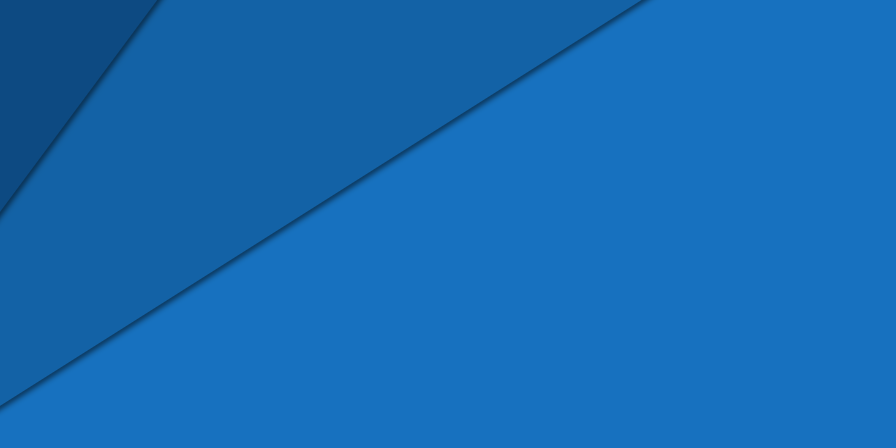
A Shadertoy shader for this background:

```glsl
// Layered blue paper sheets with diagonal edges and soft drop shadows.

#define BASE_COLOR   vec3(0.090, 0.445, 0.750)
#define MIDDLE_COLOR vec3(0.075, 0.385, 0.650)
#define CORNER_COLOR vec3(0.050, 0.290, 0.510)
#define MIDDLE_LEFT  0.094   // height where the middle sheet meets the left side
#define MIDDLE_TOP   1.432   // distance along the top where it ends
#define CORNER_LEFT  0.527
#define CORNER_TOP   0.351
#define SHADOW_WIDTH 0.011
#define SHADOW_DEPTH 0.45

// Signed distance to the line from (0, left) to (top, 1), positive below it.
float edgeDistance(vec2 p, float left, float top) {
    vec2 along = normalize(vec2(top, 1.0 - left));
    return dot(p - vec2(0.0, left), vec2(along.y, -along.x));
}

// Lays a sheet over the colour below, casting a shadow past its edge.
vec3 laySheet(vec3 below, vec3 sheet, float dist, float pixel) {
    float falloff = max(dist, 0.0) / SHADOW_WIDTH;
    vec3 shaded = below * (1.0 - SHADOW_DEPTH * exp(-falloff * falloff));
    float cover = clamp(0.5 - dist / pixel, 0.0, 1.0);
    return mix(shaded, sheet, cover);
}

void mainImage(out vec4 fragColor, in vec2 fragCoord) {
    // Canvas height is one unit
    float pixel = 1.0 / iResolution.y;
    vec2 p = fragCoord * pixel;

    // Sheets from back to front
    vec3 color = BASE_COLOR;
    color = laySheet(color, MIDDLE_COLOR, edgeDistance(p, MIDDLE_LEFT, MIDDLE_TOP), pixel);
    color = laySheet(color, CORNER_COLOR, edgeDistance(p, CORNER_LEFT, CORNER_TOP), pixel);

    fragColor = vec4(color, 1.0);
}
```
